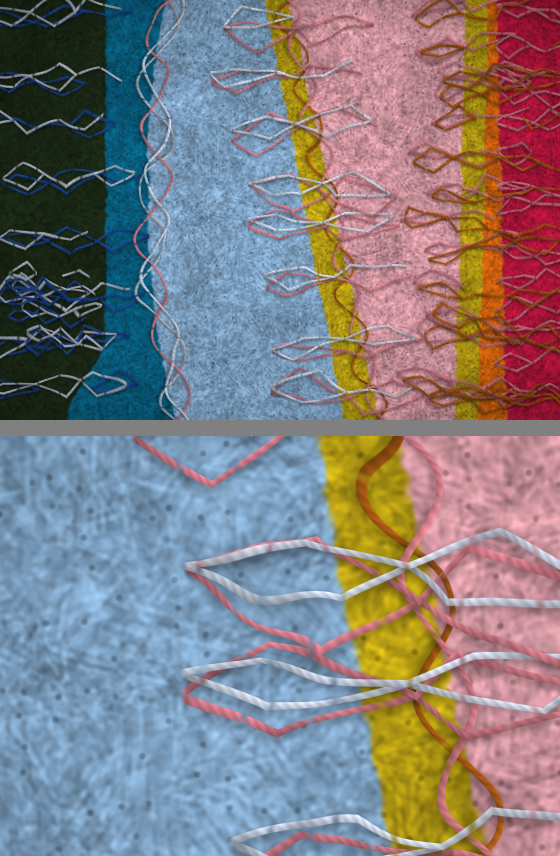
Top, the full canvas; bottom, a detail of the centre.
Write a Shadertoy shader that draws this texture.

```glsl
float hash(vec2 p) {
    vec3 q = fract(p.xyx * 0.1031);
    q += dot(q, q.yzx + 33.33);
    return fract((q.x + q.y) * q.z);
}

float noise(vec2 p) {
    vec2 i = floor(p), f = fract(p);
    f = f * f * (3.0 - 2.0 * f);
    return mix(mix(hash(i), hash(i + vec2(1, 0)), f.x),
               mix(hash(i + vec2(0, 1)), hash(i + vec2(1, 1)), f.x), f.y);
}

// Fine matted hairs lying in several directions, centred on zero
float fibres(vec2 p) {
    float sum = 0.0;
    p += 0.012 * vec2(noise(p * 16.0), noise(p * 16.0 + 31.0));
    for (float i = 0.0; i < 5.0; i++) {
        float a = 0.3 + i * 0.63;
        vec2 q = mat2(cos(a), sin(a), -sin(a), cos(a)) * p + 20.0 + i;
        sum += (noise(q * vec2(60, 250)) - 0.5) * (0.4 + noise(p * 30.0 + i * 9.0));
    }
    return sum;
}

vec3 band(vec3 col, vec3 dye, float d) {
    return mix(col, dye, smoothstep(-0.004, 0.004, d));
}

// One twisted thread with a soft shadow, sinking into the felt at each needle hole
vec3 sew(vec3 col, float d, float along, vec3 dye) {
    float w = 0.0029, px = 0.8 / iResolution.y;
    float dip = smoothstep(0.5, 0.40, abs(fract(along * 19.0) - 0.5));
    col *= 1.0 - 0.20 * smoothstep(0.010, 0.0, abs(d + 0.003));
    float twist = 0.94 + 0.06 * sin(along * 700.0 + d * 600.0);
    vec3 lit = dye * twist * (0.98 + 0.14 * clamp(d / w, -1.0, 1.0));
    lit *= 0.85 + 0.3 * noise(vec2(along * 40.0, 5.0));
    return mix(col, lit, (1.0 - smoothstep(w - px, w + px, abs(d))) * mix(0.35, 0.95, dip));
}

// A drooping row of uneven loops: two strands that part and cross, some left out
vec3 loops(vec3 col, vec2 p, vec2 tip, vec2 cell, float count, float tilt, float seed, vec3 dye) {
    float run = p.x - tip.x, u = run / cell.x;
    float y0 = tip.y + tilt * run + 0.008 * sin(run * 16.0 + seed * 2.0);
    if (u < 0.0 || u > count || abs(p.y - y0) > 0.09) return col;
    float k = floor(u), f = u - k;
    vec3 sewn = col;
    for (float side = -1.0; side < 2.0; side += 2.0) {
        vec2 key = vec2(k * 3.0 + side, seed);
        if (k > 0.0 && hash(key + 61.0) < 0.22) continue;
        float peak = mix(0.18, 0.7, hash(key + 5.0));
        float h = side * cell.y * mix(0.3, 1.35, hash(key + 17.0));
        float slope = tilt + h / cell.x * (f < peak ? 1.0 / peak : -1.0 / (1.0 - peak));
        float y = y0 + h * min(f / peak, (1.0 - f) / (1.0 - peak));
        sewn = sew(sewn, (p.y - y) / sqrt(1.0 + slope * slope), p.x + seed * 0.37 + side, dye);
    }
    return mix(col, sewn, smoothstep(0.0, 0.006, min(run, count * cell.x - run)));
}

// A wavy strand running up the cloth
vec3 braid(vec3 col, vec2 p, float centre, float width, float rate, float phase, vec3 dye) {
    float a = p.y * rate + phase, slope = width * rate * cos(a);
    return sew(col, (p.x - centre - width * sin(a)) / sqrt(1.0 + slope * slope), p.y + phase, dye);
}

void mainImage(out vec4 fragColor, in vec2 fragCoord) {
    vec2 p = fragCoord / iResolution.y;
    vec3 white = vec3(0.76, 0.79, 0.85), pink = vec3(0.78, 0.45, 0.50);
    vec3 brown = vec3(0.62, 0.32, 0.07), navy = vec3(0.10, 0.25, 0.56);
    vec3 yellow = vec3(0.66, 0.57, 0.07);

    // Felt bands with fuzzy seams
    float x = p.x + 0.007 * (noise(p * 90.0) - 0.5) + 0.008 * (noise(p * 9.0) - 0.5);
    float tealEdge = 0.352 + 0.22 * (p.y - 0.55) * (p.y - 0.55);
    float seam = 0.82 - 0.19 * p.y, pinkEdge = 0.906 - 0.22 * p.y;
    vec3 col = vec3(0.10, 0.15, 0.08);
    col = band(col, vec3(0.03, 0.34, 0.46), x - 0.252 + 0.09 * smoothstep(0.2, 0.0, p.y));
    col = band(col, vec3(0.46, 0.59, 0.71), x - tealEdge);
    col = band(col, yellow, x - seam);
    col = band(col, vec3(0.78, 0.56, 0.60), x - pinkEdge);
    col = band(col, yellow, x - 1.085 - 0.025 * p.y);
    col = band(col, vec3(0.79, 0.37, 0.05), x - 1.14 - 0.025 * p.y);
    col = band(col, vec3(0.69, 0.08, 0.23), x - 1.207 + 0.025 * p.y);

    // Hairs, mottling and needle pits
    col *= 1.0 + 0.19 * fibres(p) + 0.18 * (noise(p * 13.0) - 0.5) + 0.10 * (noise(p * 35.0) - 0.5);
    vec2 cell = floor(p * 42.0);
    vec2 pit = cell + 0.2 + 0.6 * vec2(hash(cell), hash(cell + 50.0));
    col *= 1.0 - 0.25 * step(0.6, hash(cell + 90.0)) * smoothstep(0.16, 0.04, length(p * 42.0 - pit));

    // Hand-sewn wobble shared by all threads
    vec2 q = p + 0.018 * (vec2(noise(p * 17.0), noise(p * 17.0 + 40.0)) - 0.5);

    // Navy and white rows on the green, then a dense tangle low down
    for (float i = 0.0; i < 8.0; i++) {
        vec2 tip = vec2(-0.09 * hash(vec2(i, 5)), (i + 0.3 + 0.5 * hash(vec2(i, 3))) / 8.0);
        float tilt = 0.25 * (hash(vec2(i, 7)) - 0.5);
        col = loops(col, q, tip - vec2(0, 0.010), vec2(0.12, 0.027), 3.0, tilt, i + 20.0, navy);
        col = loops(col, q, tip, vec2(0.11, 0.03), 3.0, tilt, i + 40.0, white * 0.88);
    }
    for (float i = 0.0; i < 8.0; i++) {
        vec2 tip = vec2(0.06 * hash(vec2(i, 23)), 0.19 + 0.024 * i);
        float tilt = 0.5 * (hash(vec2(i, 29)) - 0.65);
        vec3 dye = mod(i, 2.0) < 1.0 ? navy : white * 0.85;
        col = loops(col, q, tip, vec2(0.065, 0.027), 3.0, tilt, i + 140.0, dye);
    }

    // Braid along the teal edge
    float centre = tealEdge + 0.008 + 0.015 * sin(p.y * 13.0);
    col = braid(col, q, centre, 0.038, 25.0, 3.6, white * 0.85);
    col = braid(col, q, centre, 0.034, 25.0, 0.0, pink);
    col = braid(col, q, centre + 0.006, 0.030, 25.0, 2.6, white);

    // Braid along the pink edge
    col = braid(col, q, pinkEdge - 0.01, 0.027, 38.0, 0.0, brown);
    col = braid(col, q, pinkEdge - 0.004, 0.024, 38.0, 2.7, pink);

    // Wide leaf loops across the slanted seam
    for (float i = 0.0; i < 8.0; i++) {
        float y = (i + 0.25 + 0.5 * hash(vec2(i, 11))) / 8.0;
        vec2 tip = vec2(0.65 - 0.19 * y + 0.07 * hash(vec2(i, 13)), y);
        float tilt = 0.22 * (hash(vec2(i, 15)) - 0.6);
        col = loops(col, q, tip, vec2(0.18, 0.037), 2.0, tilt, i + 60.0, pink);
        col = loops(col, q, tip + vec2(0.0, 0.016), vec2(0.172, 0.034), 2.0, tilt, i + 80.0, white);
    }

    // Crowded pink and brown loops on the right, slanting over the crimson
    for (float i = 0.0; i < 14.0; i++) {
        float y = (i + 0.2 + 0.6 * hash(vec2(i, 17))) / 14.0;
        vec2 tip = vec2(0.95 + 0.12 * hash(vec2(i, 19)), y);
        float tilt = 0.4 * (hash(vec2(i, 31)) - 0.6);
        col = loops(col, q, tip + vec2(-0.012, 0.012), vec2(0.12, 0.024), 2.0, tilt, i + 100.0, pink);
        col = loops(col, q, vec2(1.18, y + 0.02), vec2(0.09, 0.025), 2.0, -tilt, i + 160.0, pink * 0.95);
        col = loops(col, q, tip, vec2(0.105, 0.027), 4.0, tilt, i + 120.0, brown);
    }

    // Light falls off toward the corners
    vec2 c = fragCoord / iResolution.xy - 0.5;
    fragColor = vec4(col * (1.05 - 0.5 * dot(c, c)), 1.0);
}
```
